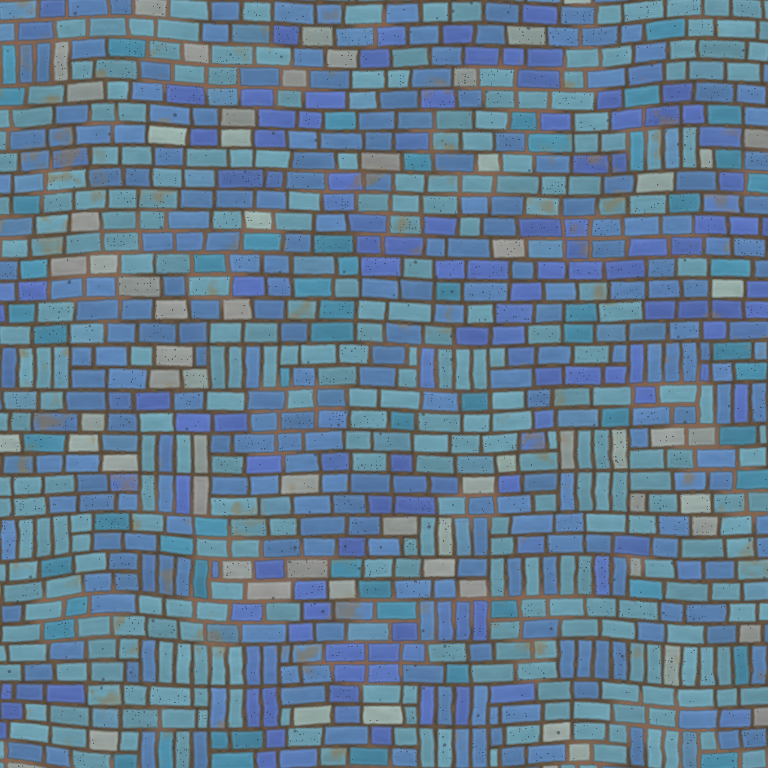
Give the GLSL for this texture, as a three.js fragment shader.

```glsl
varying vec2 vUv;

const vec2 GRID = vec2(22.0, 36.0);
const float ASPECT = 36.0 / 22.0;

const vec3 ROYAL = vec3(0.335, 0.425, 0.690);
const vec3 STEEL = vec3(0.345, 0.490, 0.665);
const vec3 TEAL = vec3(0.405, 0.585, 0.645);
const vec3 DEEP_TEAL = vec3(0.290, 0.530, 0.630);
const vec3 PALE = vec3(0.570, 0.655, 0.635);
const vec3 STONE = vec3(0.560, 0.560, 0.550);
const vec3 RUST = vec3(0.560, 0.440, 0.270);
const vec3 PIT = vec3(0.200, 0.220, 0.260);
const vec3 GROUT_DARK = vec3(0.270, 0.235, 0.195);
const vec3 GROUT_LIGHT = vec3(0.440, 0.360, 0.280);
const vec3 GROUT_PINK = vec3(0.580, 0.430, 0.350);

float hash(vec2 p) {
  vec3 q = fract(p.xyx * 0.1031);
  q += dot(q, q.yzx + 33.33);
  return fract((q.x + q.y) * q.z);
}

float noise(vec2 p) {
  vec2 i = floor(p), f = fract(p);
  f = f * f * (3.0 - 2.0 * f);
  return mix(mix(hash(i), hash(i + vec2(1.0, 0.0)), f.x),
             mix(hash(i + vec2(0.0, 1.0)), hash(i + 1.0), f.x), f.y);
}

float fbm(vec2 p) {
  return 0.55 * noise(p) + 0.3 * noise(p * 2.1 + 5.0) + 0.15 * noise(p * 4.3 + 9.0);
}

float roundBox(vec2 p, vec2 halfSize, float radius) {
  vec2 q = abs(p) - halfSize + radius;
  return length(max(q, 0.0)) + min(max(q.x, q.y), 0.0) - radius;
}

// Blocks two rows high and two columns wide may hold upright tiles
bool isUpright(float x, float row) {
  vec2 block = floor(vec2(x, row) * 0.5);
  float rate = mix(0.015, 0.14, step(block.y, 9.5));
  return hash(block + 71.0) < rate;
}

// Jittered vertical joint, snapped to the side of a nearby upright block
float jointAt(float index, float row) {
  float x = index + hash(vec2(row, 13.0)) + 0.4 * (hash(vec2(index, row) + 31.0) - 0.5);
  float side = 2.0 * floor(x * 0.5 + 0.5);
  bool besideBlock = isUpright(side - 1.0, row) || isUpright(side + 1.0, row);
  return besideBlock && abs(x - side) < 0.3 ? side : x;
}

// Returns left, bottom, right, top of the tile around p
vec4 tileBounds(vec2 p, out vec2 id) {
  float row = floor(p.y);
  if (isUpright(p.x, row)) {
    vec2 corner = vec2(floor(p.x * 2.0) * 0.5, floor(p.y * 0.5) * 2.0);
    id = corner * 2.0 + 203.0;
    return vec4(corner, corner + vec2(0.5, 2.0));
  }
  float start = floor(p.x - hash(vec2(row, 13.0)));
  float left = -99.0, right = 99.0;
  for (int i = -2; i <= 2; i++) {
    float index = start + float(i);
    float x = jointAt(index, row);
    if (x <= p.x) { left = x; id = vec2(index, row); }
    else right = min(right, x);
  }
  float side = floor(p.x * 0.5) * 2.0;
  if (isUpright(side - 1.0, row)) left = max(left, side);
  if (isUpright(side + 3.0, row)) right = min(right, side + 2.0);
  return vec4(left, row, right, row + 1.0);
}

vec3 glazeColor(vec2 id, vec2 center) {
  float cluster = noise(center * vec2(0.22, 0.3) + 4.0);
  float pick = 0.62 * hash(id + 17.0) + 0.5 * cluster;
  vec3 color = mix(ROYAL, STEEL, smoothstep(0.27, 0.40, pick));
  color = mix(color, TEAL, smoothstep(0.56, 0.62, pick));
  float accent = hash(id + 57.0);
  if (accent > 0.93) color = mix(PALE, STONE, hash(id + 83.0));
  else if (accent < 0.07) color = DEEP_TEAL;
  return color * (0.94 + 0.13 * hash(id + 91.0));
}

float pits(vec2 p, float density) {
  vec2 cell = floor(p);
  vec2 center = 0.3 + 0.4 * vec2(hash(cell + 3.0), hash(cell + 8.0));
  float radius = mix(0.12, 0.27, hash(cell + 21.0));
  float dotMask = 1.0 - smoothstep(radius - 0.1, radius + 0.1, length(fract(p) - center));
  return dotMask * step(hash(cell + 47.0), density);
}

vec3 groutColor(vec2 p) {
  vec3 color = mix(GROUT_DARK, GROUT_LIGHT, fbm(p * 4.0));
  return mix(color, GROUT_PINK, 0.7 * smoothstep(0.55, 0.8, noise(p * 0.4 + 12.0)));
}

void main() {
  // Wavy courses
  vec2 p = vUv * GRID;
  p.y += 0.7 * (noise(p * vec2(0.3, 0.12)) - 0.5);
  p.x += 0.06 * (noise(p * 1.7 + 40.0) - 0.5);

  // Slightly tilted, chipped tile shape
  vec2 id = vec2(0.0);
  vec4 bounds = tileBounds(p, id);
  vec2 center = 0.5 * (bounds.xy + bounds.zw);
  vec2 halfSize = 0.5 * (bounds.zw - bounds.xy) * vec2(ASPECT, 1.0);
  vec2 local = (p - center) * vec2(ASPECT, 1.0);
  vec2 surface = p * vec2(ASPECT, 1.0);
  float tilt = 0.07 * (hash(id + 5.0) - 0.5);
  vec2 turned = local + tilt * vec2(-local.y, local.x);
  float gap = 0.045 + 0.035 * hash(id + 29.0);
  float dist = roundBox(turned, halfSize - gap, 0.09) + 0.07 * (fbm(surface * 4.0) - 0.5);

  // Glaze, wear and stains
  vec3 tile = glazeColor(id, center);
  tile *= 0.95 + 0.10 * fbm(surface * vec2(1.5, 4.0) + id);
  tile += 0.018 * local.y / halfSize.y + 0.02 * (hash(id + 63.0) - 0.5) * local.x;
  float pitted = step(0.68, hash(id + 37.0));
  tile = mix(tile, PIT, 0.6 * pits(surface * 7.0, 0.02 + 0.17 * pitted));
  tile = mix(tile, PIT, 0.55 * pits(surface * 3.0 + 6.0, 0.012));
  float stain = smoothstep(0.62, 0.85, fbm(surface * 0.9 + 60.0)) * step(0.6, hash(id + 77.0));
  tile = mix(tile, RUST, 0.5 * stain);
  tile += 0.03 * smoothstep(-0.22, -0.13, dist);
  tile = mix(tile, GROUT_DARK, 0.5 * smoothstep(-0.11, 0.01, dist));

  gl_FragColor = vec4(mix(tile, groutColor(surface), smoothstep(-0.04, 0.04, dist)), 1.0);
}
```
